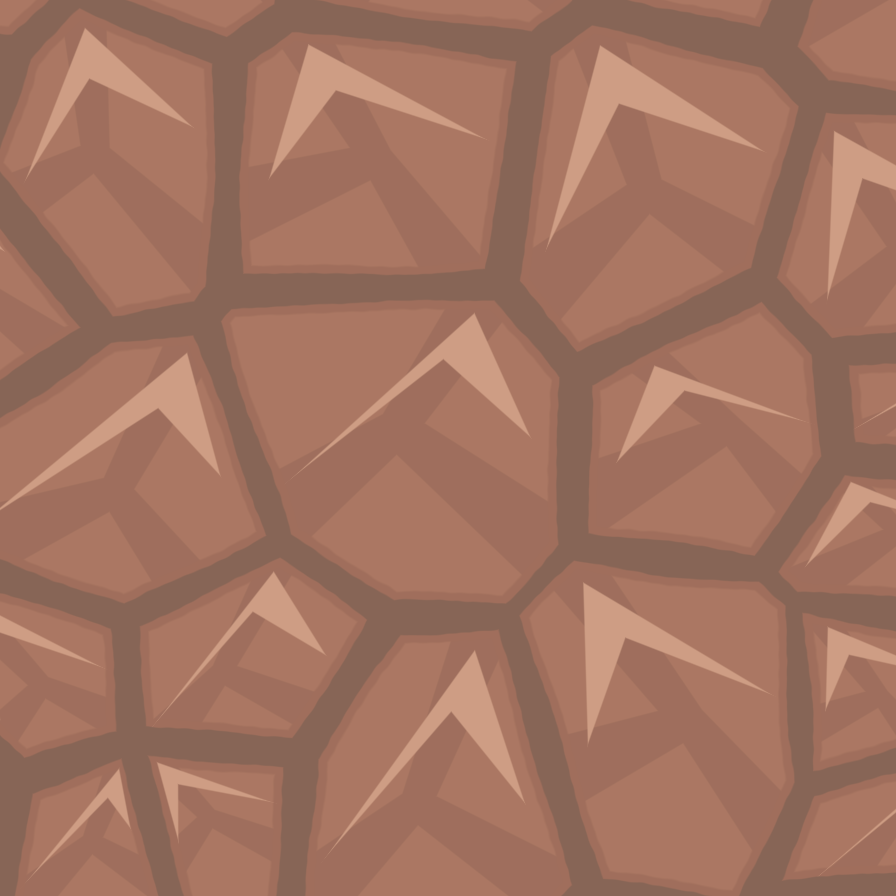
This texture is drawn by a Shadertoy shader. Its source:

```glsl
// Cracked brown stone wall: angular stones with chevron highlights and Y-shaped shading.

const float SCALE = 3.2;          // lattice cells across the canvas
const float SPLIT_CHANCE = 0.24;  // share of cells broken into four small stones
const float GAP_MIN = 0.037;      // half width of the mortar, in cells
const float GAP_MAX = 0.069;
const float RIM_WIDTH = 0.03;
const float ARM_WIDTH = 0.12;     // relative to the stone radius
const float NOTCH_DEPTH = 0.40;   // chevron thickness, from apex towards the hub
const vec3 MORTAR = vec3(0.53, 0.396, 0.336);
const vec3 STONE = vec3(0.671, 0.468, 0.387);
const vec3 SHADE = vec3(0.622, 0.433, 0.364);
const vec3 RIM = vec3(0.627, 0.432, 0.360);
const vec3 LIGHT = vec3(0.806, 0.615, 0.516);
const float TAU = 6.2831853;

// First holds the sites (xy), then the walls (xy: outward normal, z: distance)
vec3 walls[100];
int wallCount = 0;

vec2 hash2(vec2 p) {
    vec3 q = fract(p.xyx * vec3(0.1031, 0.1030, 0.0973));
    q += dot(q, q.yzx + 33.33);
    return fract((q.xx + q.yz) * q.zy);
}

float gradientDot(vec2 corner, vec2 offset) {
    float angle = TAU * hash2(corner + 71.0).x;
    return dot(vec2(cos(angle), sin(angle)), offset);
}

float gradientNoise(vec2 p) {
    vec2 i = floor(p), f = fract(p), e = vec2(1.0, 0.0);
    vec2 u = f * f * (3.0 - 2.0 * f);
    return mix(mix(gradientDot(i, f), gradientDot(i + e, f - e), u.x),
               mix(gradientDot(i + e.yx, f - e.yx), gradientDot(i + 1.0, f - 1.0), u.x), u.y);
}

vec2 direction(float angle) { return vec2(cos(angle), sin(angle)); }

// Point where a ray from inside the stone meets its outline
vec2 outline(vec2 from, vec2 dir) {
    float t = 2.0;
    for (int k = 0; k < wallCount; k++) {
        float slope = dot(walls[k].xy, dir);
        if (slope > 0.001) t = min(t, (walls[k].z - dot(walls[k].xy, from)) / slope);
    }
    return from + dir * t;
}

// Signed distance to the line a-b, positive on its left
float side(vec2 p, vec2 a, vec2 b) {
    vec2 d = normalize(b - a), q = p - a;
    return d.x * q.y - d.y * q.x;
}

// Widening bar that starts at the origin
float arm(vec2 p, vec2 dir, float width, float spread) {
    float along = dot(p, dir);
    float across = abs(p.x * dir.y - p.y * dir.x);
    return max(across - width - spread * along, -along - 0.4 * width);
}

void mainImage(out vec4 fragColor, in vec2 fragCoord) {
    float aa = SCALE / iResolution.y;
    vec2 p = fragCoord * aa + vec2(17.0, 42.0);

    // Scatter the stone sites and find the nearest
    int siteCount = 0;
    vec2 home = vec2(0.0);
    float nearest = 1e3;
    for (int y = -2; y <= 2; y++)
    for (int x = -2; x <= 2; x++) {
        vec2 cell = floor(p) + vec2(x, y);
        bool isSplit = hash2(cell + 9.0).x < SPLIT_CHANCE;
        for (int k = 0; k < (isSplit ? 4 : 1); k++) {
            vec2 jitter = hash2(cell * 5.0 + float(k)) - 0.5;
            vec2 quarter = vec2(k % 2, k / 2) * 0.5 - 0.25;
            vec2 site = cell + 0.5 + (isSplit ? quarter + 0.2 * jitter : 0.62 * jitter);
            float d = distance(p, site);
            if (d < nearest) { nearest = d; home = site; }
            walls[siteCount++] = vec3(site, 0.0);
        }
    }
    vec2 q = p - home;
    vec2 random = hash2(floor(home * 97.0 + 0.5));
    vec2 random2 = hash2(floor(home * 97.0 + 0.5) + 31.0);

    // Walls of this stone, inset by the mortar
    float gap = mix(GAP_MIN, GAP_MAX, random.x);
    float inside = 1e3;
    for (int k = 0; k < siteCount; k++) {
        vec2 apart = walls[k].xy - home;
        float span = length(apart);
        if (span < 0.01 || span > 1.9) continue;
        vec3 wall = vec3(apart / span, 0.5 * span - gap);
        walls[wallCount++] = wall;
        inside = min(inside, wall.z - dot(wall.xy, q));
    }
    inside += 0.03 * gradientNoise(p * 2.3) + 0.005 * gradientNoise(p * 22.0);

    // Hub and radius of the stone
    vec2 hub = vec2(0.0);
    float radius = 0.0;
    for (int k = 0; k < 12; k++) {
        vec2 rim = outline(vec2(0.0), direction(TAU * float(k) / 12.0));
        hub += rim / 12.0;
        radius += length(rim) / 12.0;
    }

    // Chevron: apex at the highest corner, tips to both sides
    vec2 up = normalize(vec2(random.y - 0.7, 1.3));
    vec2 apex = hub;
    for (int k = 0; k < 16; k++) {
        vec2 rim = outline(hub, direction(mix(0.75, 2.45, float(k) / 15.0)));
        if (dot(rim - apex, up) > 0.0) apex = rim;
    }
    apex = mix(hub, apex, 0.89);
    vec2 left = mix(hub, outline(hub, direction(3.3 + 0.5 * random2.x)), 0.8);
    vec2 right = mix(hub, outline(hub, direction(0.4 - 0.5 * random2.y)), 0.82);
    vec2 notch = mix(apex, hub, NOTCH_DEPTH);
    float outer = max(side(q, left, apex), side(q, apex, right));
    float inner = max(side(q, left, notch), side(q, notch, right));
    float chevron = max(outer, -inner);

    // Shading: three arms meeting at the hub
    float turn = 0.6 * (random2.x - 0.5);
    float width = ARM_WIDTH * radius;
    vec2 h = q - hub;
    float shade = arm(h, normalize(apex - hub), width, 0.06);
    shade = min(shade, arm(h, direction(3.75 + turn), width, 0.14));
    shade = min(shade, arm(h, direction(5.6 + turn), width, 0.1));

    // Layers
    vec3 color = mix(STONE, SHADE, 1.0 - smoothstep(-aa, aa, shade));
    color = mix(RIM, color, smoothstep(RIM_WIDTH - 1.5 * aa, RIM_WIDTH + 1.5 * aa, inside));
    color = mix(color, LIGHT, 1.0 - smoothstep(-aa, aa, chevron));
    color = mix(MORTAR, color, smoothstep(-aa, aa, inside));
    fragColor = vec4(color, 1.0);
}
```
